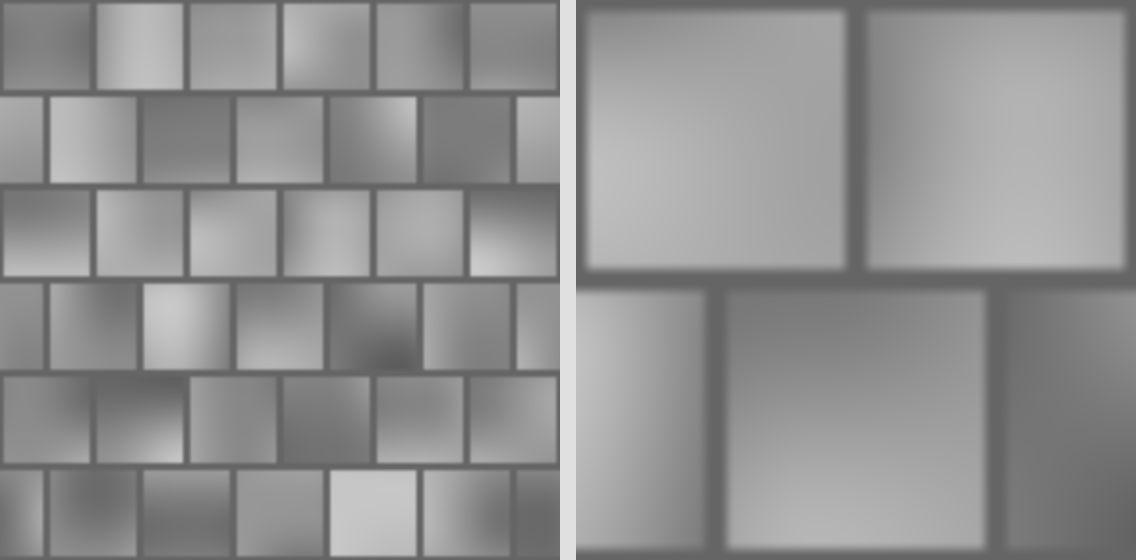
Left: the whole. Right: its middle third, enlarged.
A three.js fragment shader for this pattern:

```glsl
// Grey square tiles in a half-offset running bond with soft, dark joints.
// Each tile shows its own randomly placed window of smooth value noise,
// blended into the joint tone by a rounded ramp along its edges.

#define TILES 6.0
#define ROW_SHIFT 0.5
#define JOINT_CORE 0.010
#define JOINT_FADE 0.068
#define JOINT_TONE 0.395
#define TONE_DARK 0.355
#define TONE_LIGHT 0.805
#define SHADE_SCALE 1.0
#define SEED 3.0

varying vec2 vUv;

float hash(vec2 p) {
  return fract(sin(dot(p, vec2(127.1, 311.7))) * 43758.5453);
}

float valueNoise(vec2 p) {
  vec2 cell = floor(p);
  vec2 f = fract(p);
  f = f * f * (3.0 - 2.0 * f);
  float low = mix(hash(cell), hash(cell + vec2(1.0, 0.0)), f.x);
  float high = mix(hash(cell + vec2(0.0, 1.0)), hash(cell + 1.0), f.x);
  return mix(low, high, f.y);
}

// Uneven shade inside one tile, from its own patch of noise
float tileTone(vec2 id, vec2 local) {
  vec2 offset = 60.0 * vec2(hash(id + SEED), hash(id + SEED + 37.0));
  return mix(TONE_DARK, TONE_LIGHT, valueNoise(local * SHADE_SCALE + offset));
}

// 0 in the joint, 1 on the tile face
float tileMask(vec2 local) {
  vec2 edge = min(local, 1.0 - local);
  vec2 ramp = smoothstep(vec2(JOINT_CORE), vec2(JOINT_FADE), edge);
  return ramp.x * ramp.y;
}

void main() {
  // Running bond: the bottom row and every second one above are shifted
  vec2 grid = vUv * TILES;
  float row = floor(grid.y);
  grid.x += ROW_SHIFT * (1.0 - mod(row, 2.0));

  // Wrapped ids let the half tiles join across the sides
  vec2 id = mod(floor(grid), TILES);
  vec2 local = fract(grid);

  float tone = mix(JOINT_TONE, tileTone(id, local), tileMask(local));
  gl_FragColor = vec4(vec3(tone), 1.0);
}
```
